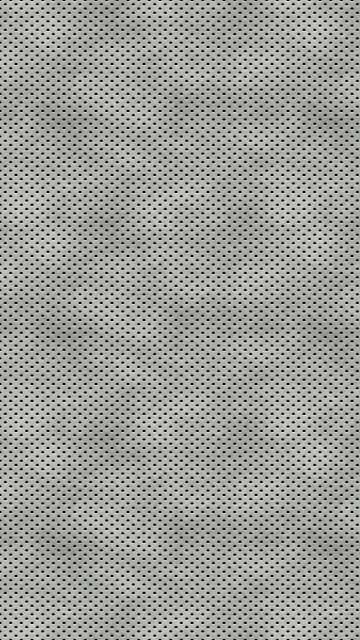
This texture is drawn by a Shadertoy shader. Its source:

```glsl
// Perforated grey sheet metal: staggered oval holes over a softly stained, tiling plate.
#define TILE vec2(0.4167, 0.3333)      // size of one plate tile, in canvas heights
#define HOLES 25.0                     // hole periods per tile, each way
#define RADIUS 0.14                    // hole half width, in hole periods
#define FLATTEN 1.15                   // hole width over height, in hole periods
#define RIM 0.08                       // bevel width, in hole periods
#define STAIN_AMOUNT 0.15
#define GRAIN_AMOUNT 0.06
#define STAIN_CENTRE vec2(0.25, 0.42)  // darkest blotch, in tile units
#define PLATE vec3(0.685, 0.69, 0.669)
#define HOLE vec3(0.01)

vec2 gradientAt(vec2 cell, vec2 period) {
    vec2 c = mod(cell, period);
    vec3 h = fract(c.xyx * vec3(0.1031, 0.1030, 0.0973));
    h += dot(h, h.yzx + 33.33);
    float angle = 6.2832 * fract((h.x + h.y) * h.z);
    return vec2(cos(angle), sin(angle));
}

// Gradient noise that repeats after a whole number of cells
float tiledNoise(vec2 p, vec2 period) {
    vec2 i = floor(p), f = fract(p);
    vec2 u = f * f * f * (f * (f * 6.0 - 15.0) + 10.0);
    vec2 e = vec2(1.0, 0.0);
    float a = dot(gradientAt(i, period), f);
    float b = dot(gradientAt(i + e, period), f - e);
    float c = dot(gradientAt(i + e.yx, period), f - e.yx);
    float d = dot(gradientAt(i + 1.0, period), f - 1.0);
    return mix(mix(a, b, u.x), mix(c, d, u.x), u.y);
}

float tiledFbm(vec2 uv, vec2 period) {
    float sum = 0.0, weight = 0.6;
    for (int octave = 0; octave < 5; octave++) {
        sum += weight * tiledNoise(uv * period, period);
        period *= 2.0;
        weight *= 0.6;
    }
    return sum;
}

// Offset from the nearest hole: one lattice at the corners, one at the centres
vec2 nearestHole(vec2 p) {
    vec2 corner = fract(p + 0.5) - 0.5;
    vec2 centre = fract(p) - 0.5;
    return dot(corner, corner) < dot(centre, centre) ? corner : centre;
}

// Smooth coverage of a flattened disc
float oval(vec2 p, float pixel) {
    p.y *= FLATTEN;
    return clamp(0.5 - (length(p) - RADIUS) / pixel, 0.0, 1.0);
}

void mainImage(out vec4 fragColor, in vec2 fragCoord) {
    vec2 uv = fragCoord / iResolution.y / TILE;
    float pixel = HOLES / (TILE.y * iResolution.y);

    // Cloudy stains and fine grain
    float tone = STAIN_AMOUNT * tiledFbm(uv, vec2(4.0, 5.0));
    tone += GRAIN_AMOUNT * tiledNoise(uv * vec2(64.0, 80.0), vec2(64.0, 80.0));
    vec2 blotch = fract(uv - STAIN_CENTRE + 0.5) - 0.5;
    tone -= 0.07 * exp(-70.0 * dot(blotch, blotch));
    vec3 color = PLATE + tone;

    // Bevel: shaded above each hole, lit below it
    vec2 q = nearestHole(uv * HOLES);
    color *= 1.0 - 0.2 * oval(q - vec2(0.0, RIM), pixel);
    color += 0.13 * oval(q + vec2(0.0, RIM * 1.9), pixel);

    // Punched hole
    color = mix(color, HOLE, oval(q, pixel));
    fragColor = vec4(clamp(color, 0.0, 1.0), 1.0);
}
```
